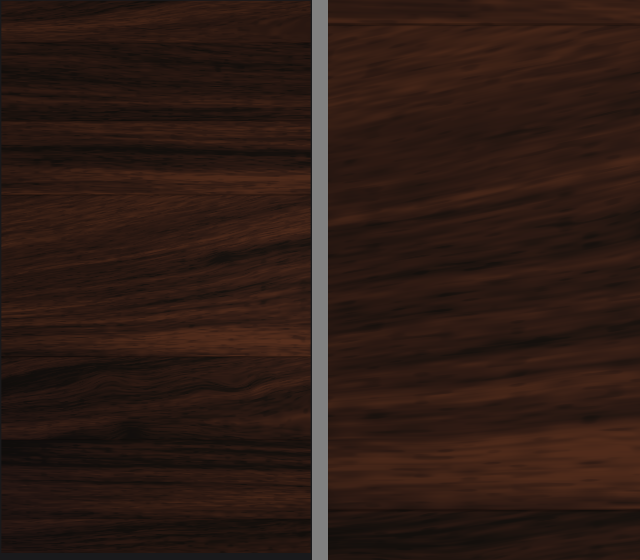
Left, the full canvas; right, a detail of the centre.
A WebGL 2 fragment shader for this texture:

```glsl
#version 300 es
precision highp float;
// Dark walnut boards laid flat, seven down and one across, in a thin slate edge.
// Each board bends a stretched noise along its own slope to make grain; soft
// bands, knots, pores, seams and an uneven light from the right finish it.
uniform vec2 u_resolution;
out vec4 fragColor;

#define GRAIN_CONTRAST 0.95
#define FIBRE_CONTRAST 0.25
#define PORE_DEPTH 0.14
#define VEIN_DEPTH 0.11
#define BAND_CONTRAST 0.82
#define WARP 0.014
#define SEAM_WIDTH 0.0007
#define EDGE_SIDE 0.0025
#define DARK_WOOD vec3(0.072, 0.056, 0.045)
#define MID_WOOD vec3(0.160, 0.091, 0.067)
#define LIGHT_WOOD vec3(0.275, 0.149, 0.093)
#define SLATE vec3(0.098, 0.098, 0.106)

const float edgeBottom = 0.0125;
const int BOARDS = 7;
// Per board: top, grain slope, tone, figure
const vec4 board[BOARDS] = vec4[](
  vec4(0.000, 0.14, 0.52, 0.8), vec4(0.076, -0.06, 0.38, 0.6),
  vec4(0.216, -0.02, 0.53, 0.4), vec4(0.348, 0.21, 0.52, 0.7),
  vec4(0.637, 0.17, 0.39, 1.4), vec4(0.785, -0.02, 0.49, 0.5),
  vec4(0.927, 0.07, 0.41, 0.9));
// How dark the seam above each board is
const float seamDepth[BOARDS] = float[](0.0, 0.25, 0.32, 0.38, 0.45, 0.32, 0.18);

const int BANDS = 11;
// Per band: depth at mid width, slope, half height, tone change
const vec4 band[BANDS] = vec4[](
  vec4(0.145, -0.055, 0.013, -0.30), vec4(0.175, -0.03, 0.022, 0.15),
  vec4(0.270, -0.015, 0.006, -0.38), vec4(0.315, 0.0, 0.020, 0.12),
  vec4(0.405, 0.20, 0.012, -0.15), vec4(0.475, 0.14, 0.015, -0.35),
  vec4(0.525, 0.05, 0.011, -0.14), vec4(0.590, -0.04, 0.042, 0.18),
  vec4(0.755, 0.17, 0.014, -0.26), vec4(0.832, -0.01, 0.005, -0.38),
  vec4(0.865, 0.0, 0.025, 0.12));

const int KNOTS = 4;
// Per knot: centre, radius, push on the grain
const vec4 knot[KNOTS] = vec4[](
  vec4(0.234, 0.768, 0.022, 0.010), vec4(0.195, 0.680, 0.028, 0.014),
  vec4(0.425, 0.688, 0.030, -0.014), vec4(0.400, 0.462, 0.020, 0.006));

float hash(vec2 cell) {
  vec3 q = fract(cell.xyx * vec3(0.1031, 0.1030, 0.0973));
  q += dot(q, q.yzx + 33.33);
  return fract((q.x + q.y) * q.z);
}

float noise(vec2 p) {
  vec2 i = floor(p), f = fract(p);
  f = f * f * (3.0 - 2.0 * f);
  return mix(mix(hash(i), hash(i + vec2(1, 0)), f.x),
             mix(hash(i + vec2(0, 1)), hash(i + vec2(1, 1)), f.x), f.y);
}

float fbm(vec2 p) {
  float sum = 0.0, amp = 0.5;
  for (int i = 0; i < 4; i++) {
    sum += amp * noise(p);
    p = p * vec2(1.8, 2.1) + 17.3;
    amp *= 0.5;
  }
  return sum / 0.9375;
}

void main() {
  float px = 1.0 / u_resolution.y;
  vec2 p = gl_FragCoord.xy * px;
  p.y = 1.0 - p.y;                       // depth below the top
  float width = u_resolution.x * px;

  // Find the board and the shade of its nearest seam
  int id = 0;
  float seam = 0.0;
  for (int i = 1; i < BOARDS; i++) {
    if (p.y > board[i].x) id = i;
    float gap = abs(p.y - board[i].x);
    float line = 1.0 - smoothstep(SEAM_WIDTH - px * 0.5, SEAM_WIDTH + px, gap);
    seam = max(seam, line * seamDepth[i]);
  }
  vec4 b = board[id];
  float bottom = id < BOARDS - 1 ? board[id + 1].x : 1.0;
  float along = (p.y - b.x) / (bottom - b.x);
  float seed = float(id) * 23.7;

  // Bend the grain: board slope, slow waves, knots
  float wave = (fbm(vec2(p.x * 4.0, p.y * 9.0) + seed) - 0.5) * WARP * 2.0 * b.w;
  float core = 0.0;
  for (int i = 0; i < KNOTS; i++) {
    vec2 r = (p - knot[i].xy) / (knot[i].z * vec2(1.3, 0.8));
    float fall = exp(-dot(r, r));
    wave += knot[i].w * fall;
    core += fall * step(knot[i].w, 0.012) * step(0.0, knot[i].w);
  }
  float slope = b.y * (1.0 - smoothstep(0.35, 1.0, along));
  float v = p.y + slope * (p.x - 0.5 * width) + wave;

  // Layered grain: broad streaks, thin streaks, fibres
  float broad = fbm(vec2(p.x * 1.5, v * 36.0) + seed);
  float thin = fbm(vec2(p.x * 3.0, v * 150.0) + seed + 5.0);
  float fibre = noise(vec2(p.x * 55.0, v * 440.0) + seed);
  float tone = b.z + (broad - 0.5) * GRAIN_CONTRAST * 0.80;
  tone += (thin - 0.5) * GRAIN_CONTRAST * 0.55 + (fibre - 0.5) * FIBRE_CONTRAST;

  // Long fine veins, gathered where the grain is darker
  float ridge = abs(noise(vec2(p.x * 1.8, v * 95.0) + seed + 61.0) - 0.5);
  float vein = 1.0 - smoothstep(0.02, 0.16, ridge);
  tone -= VEIN_DEPTH * vein * (1.0 - smoothstep(0.38, 0.65, broad));

  // Heartwood bands and knot cores
  for (int i = 0; i < BANDS; i++) {
    float off = p.y + wave * 0.6 - band[i].x + band[i].y * (p.x - 0.5 * width);
    off /= band[i].z;
    tone += BAND_CONTRAST * band[i].w * exp(-off * off) * (0.4 + 1.2 * thin);
  }
  tone -= 0.2 * core;
  float pore = noise(vec2(p.x * 70.0, v * 420.0) + seed + 41.0);
  tone -= PORE_DEPTH * smoothstep(0.65, 0.95, pore);
  tone = clamp(tone, 0.0, 1.0);
  vec3 colour = mix(DARK_WOOD, MID_WOOD, smoothstep(0.0, 0.54, tone));
  colour = mix(colour, LIGHT_WOOD, smoothstep(0.42, 1.0, tone));

  // Warm light at right, cooler and dimmer at lower left
  vec2 glow = (p - vec2(0.54, 0.53)) / vec2(0.32, 0.26);
  colour *= 0.97 + 0.28 * exp(-dot(glow, glow));
  float cool = (1.0 - smoothstep(0.0, 0.3, p.x)) * smoothstep(0.5, 0.9, p.y);
  colour *= mix(vec3(1.0), vec3(0.88, 0.91, 1.03), cool);

  // Broken seams, then the slate edge
  colour *= 1.0 - seam * (0.4 + 0.6 * noise(vec2(p.x * 14.0, 3.5)));
  float inside = min(min(p.x, width - p.x) - EDGE_SIDE, p.y - EDGE_SIDE * 0.5);
  inside = min(inside, 1.0 - edgeBottom - p.y);
  colour = mix(SLATE, colour, smoothstep(-px * 0.5, px * 0.5, inside));
  fragColor = vec4(colour, 1.0);
}
```
